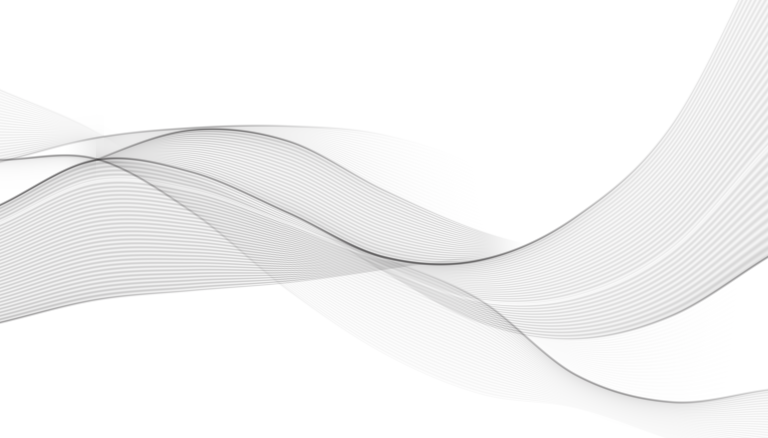
Give the GLSL for this background, as a Shadertoy shader.

```glsl
// Draws translucent grey ribbons of fine parallel strands twisting across a white field.

const int SPANS = 8;                 // curve segments across the canvas
const float EDGE_WIDTH = 0.0022;     // core of a ribbon edge, in canvas heights
const float GLOW_WIDTH = 0.018;      // soft shade beside an edge
const float GLOW_SHARE = 0.30;
const float EDGE_SPREAD = 0.19;      // how far along x an edge stays dark
const float STRAND_CONTRAST = 0.55;
const float GLINT_WIDTH = 0.0025;
const float GLINT_STRENGTH = 0.75;
const vec3 PAPER = vec3(1.0);
const vec3 INK = vec3(0.06, 0.05, 0.055);

// Curve heights at evenly spaced knots from left to right
const float[9] CREST = float[9](.532, .635, .703, .678, .566, .473, .418, .384, .361);
const float[9] SPINE = float[9](.532, .635, .607, .514, .413, .406, .505, .715, 1.137);
const float[9] LEFT_HEM = float[9](.263, .315, .336, .354, .384, .420, .475, .543, .612);
const float[9] RIGHT_HEM = float[9](.658, .658, .623, .514, .379, .263, .226, .279, .413);
const float[9] TAIL_TOP = float[9](.635, .637, .594, .493, .411, .315, .144, .082, .110);
const float[9] TAIL_HEM = float[9](.635, .637, .516, .338, .192, .100, .068, -.005, -.073);
const float[9] VEIL_TOP = float[9](.630, .685, .708, .712, .692, .616, .452, .315, .224);
const float[9] WISP_TOP = float[9](.795, .699, .555, .406, .3, .2, .1, 0.0, -.1);

// Cubic through the knots: returns height and slope per unit of x
vec2 curve(float[9] knots, float x) {
    float s = clamp(x, 0.0, 1.0) * float(SPANS);
    int i = min(int(s), SPANS - 1);
    float f = s - float(i);
    float p1 = knots[i];
    float p2 = knots[i + 1];
    float p0 = i > 0 ? knots[i - 1] : 2.0 * p1 - p2;
    float p3 = i < SPANS - 1 ? knots[i + 2] : 2.0 * p2 - p1;
    float m1 = 0.5 * (p2 - p0);
    float m2 = 0.5 * (p3 - p1);
    float c2 = 3.0 * (p2 - p1) - 2.0 * m1 - m2;
    float c3 = 2.0 * (p1 - p2) + m1 + m2;
    float height = p1 + f * (m1 + f * (c2 + f * c3));
    float slope = m1 + f * (2.0 * c2 + 3.0 * f * c3);
    return vec2(height, slope * float(SPANS));
}

// Dark line with a soft shade, strongest near focus
float edgeInk(float dist, float x, float strength, float focus, float pixel) {
    float core = 1.0 - smoothstep(0.0, EDGE_WIDTH + pixel, abs(dist));
    float glow = GLOW_SHARE * exp(-abs(dist) / GLOW_WIDTH) * smoothstep(-pixel, pixel, dist);
    float along = (x - focus) / EDGE_SPREAD;
    return strength * exp(-along * along) * (core + glow);
}

// reach: fade in from x to y, fade out from z to w
// tone: ink at first edge, ink at second edge, strand count, glint position (negative: none)
// edges: strength and focus of the first edge, then of the second
float ribbon(vec2 uv, float[9] first, float[9] second, vec4 reach, vec3 tone, float glintAt, vec4 edges) {
    float pixel = 1.0 / iResolution.y;
    float aspect = iResolution.x / iResolution.y;
    vec2 a = curve(first, uv.x);
    vec2 b = curve(second, uv.x);
    float side = a.x >= b.x ? 1.0 : -1.0;
    float width = max(abs(a.x - b.x), 1e-4);
    float t = clamp((a.x - uv.y) * side / width, 0.0, 1.0);
    float tilt = inversesqrt(1.0 + pow(mix(a.y, b.y, t) / aspect, 2.0));
    float fromFirst = (a.x - uv.y) * side * tilt;
    float fromSecond = (uv.y - b.x) * side * tilt;

    // Strands melt into a flat tone where they are too dense to resolve
    float spacing = width * tilt / tone.z;
    float resolved = smoothstep(1.1, 2.4, spacing / pixel);
    float strands = 1.0 + STRAND_CONTRAST * resolved * cos(6.28318 * t * tone.z);
    float inside = smoothstep(-pixel, pixel, min(fromFirst, fromSecond));
    float ink = mix(tone.x, tone.y, t) * strands * inside;

    // One pale strand within the ribbon
    if (glintAt > 0.0) {
        float offset = abs(t - glintAt) * width * tilt;
        ink *= 1.0 - GLINT_STRENGTH * (1.0 - smoothstep(0.0, GLINT_WIDTH + pixel, offset));
    }
    ink += edgeInk(fromFirst, uv.x, edges.x, edges.y, pixel);
    ink += edgeInk(fromSecond, uv.x, edges.z, edges.w, pixel);
    float visible = smoothstep(reach.x, reach.y, uv.x) * (1.0 - smoothstep(reach.z, reach.w, uv.x));
    return clamp(ink * visible, 0.0, 1.0);
}

void mainImage(out vec4 fragColor, in vec2 fragCoord) {
    vec2 uv = fragCoord / iResolution.xy;
    float light = 1.0;

    // Faint veils at the upper left, upper middle and lower right
    light *= 1.0 - ribbon(uv, WISP_TOP, VEIL_TOP, vec4(-.2, -.1, .10, .18),
                          vec3(.025, .05, 24.0), -1.0, vec4(.03, .0, .12, .05));
    light *= 1.0 - ribbon(uv, VEIL_TOP, CREST, vec4(.08, .13, .25, .66),
                          vec3(.04, .07, 18.0), -1.0, vec4(.24, .26, .0, .0));
    light *= 1.0 - ribbon(uv, RIGHT_HEM, TAIL_TOP, vec4(.65, .70, .72, 1.0),
                          vec3(.025, .012, 22.0), -1.0, vec4(0.0));

    // Long tail sweeping down to the lower right
    light *= 1.0 - ribbon(uv, TAIL_TOP, TAIL_HEM, vec4(-.2, -.1, 1.1, 1.2),
                          vec3(.045, .022, 30.0), -1.0, vec4(.32, .80, .34, .08));

    // Left body, folded middle and rising right wing
    light *= 1.0 - ribbon(uv, SPINE, LEFT_HEM, vec4(-.2, -.1, .54, .63),
                          vec3(.10, .125, 34.0), .15, vec4(.40, .06, .20, .0));
    light *= 1.0 - ribbon(uv, CREST, SPINE, vec4(.10, .14, .62, .69),
                          vec3(.09, .09, 20.0), -1.0, vec4(.36, .27, .30, .43));
    light *= 1.0 - ribbon(uv, SPINE, RIGHT_HEM, vec4(.39, .47, 1.1, 1.2),
                          vec3(.06, .095, 34.0), .65, vec4(.42, .60, .26, 1.0));

    fragColor = vec4(mix(INK, PAPER, light), 1.0);
}
```
